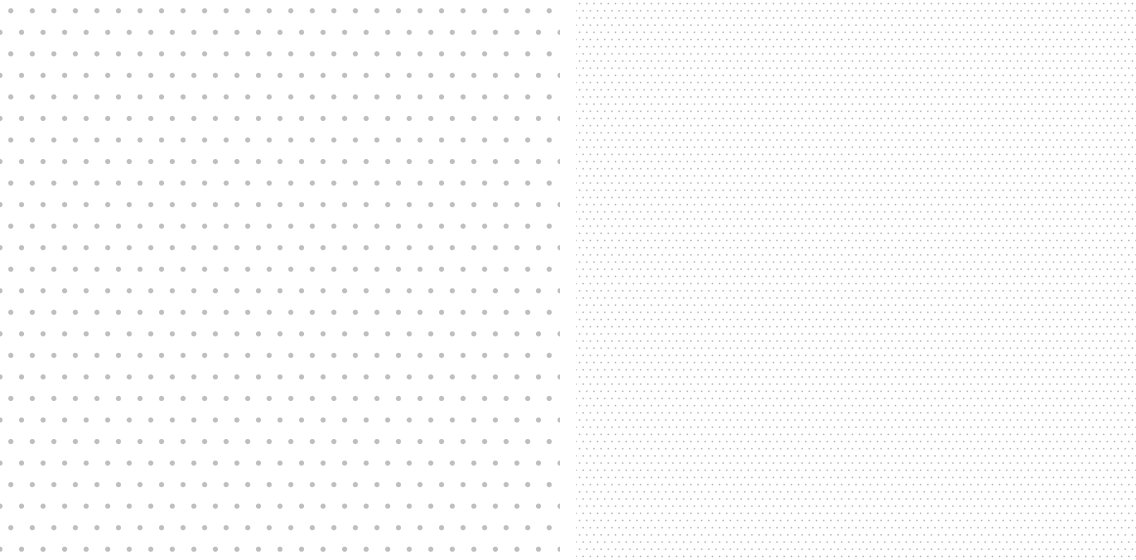
Left, the tile; right, the same tile 3 across and 3 down.
A WebGL 2 fragment shader for this pattern:

```glsl
#version 300 es
precision highp float;
// Small grey dots on white, in 26 by 26 staggered rows.

uniform vec2 u_resolution;
out vec4 fragColor;

const float REPEATS = 26.0;      // even, so the stagger wraps top to bottom
const float DOT_RADIUS = 0.119;  // in cells
const vec3 PAPER = vec3(1.0);
const vec3 DOT_GREY = vec3(0.745);

// Position relative to the cell centre, alternate rows moved half a cell.
vec2 staggeredCell(vec2 p) {
    float shift = 0.5 * (1.0 - mod(floor(p.y), 2.0));
    return fract(vec2(p.x + shift, p.y)) - 0.5;
}

// Coverage of a disc, with an edge one pixel wide.
float discMask(vec2 p, float radius, float pixel) {
    return clamp(0.5 + (radius - length(p)) / pixel, 0.0, 1.0);
}

void main() {
    vec2 uv = gl_FragCoord.xy / u_resolution;
    float pixel = REPEATS / min(u_resolution.x, u_resolution.y);
    float dotMask = discMask(staggeredCell(uv * REPEATS), DOT_RADIUS, pixel);
    fragColor = vec4(mix(PAPER, DOT_GREY, dotMask), 1.0);
}
```
